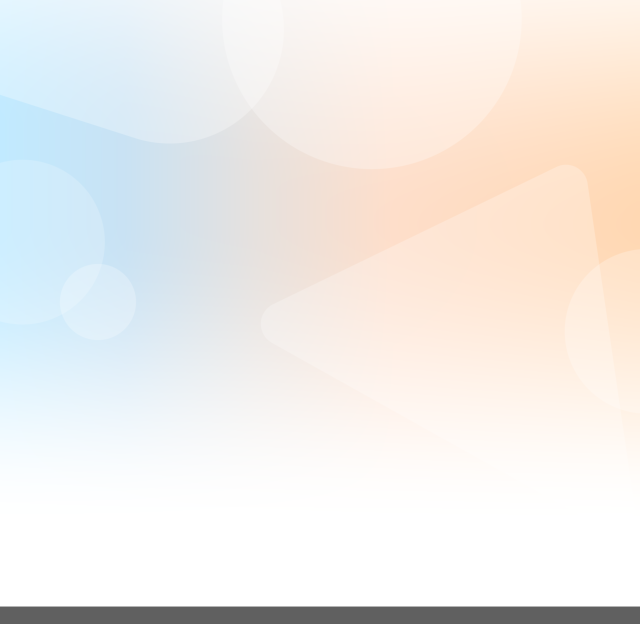
This background is drawn by a WebGL 1 fragment shader. Its source:

```glsl
precision highp float;
// Soft blue-to-peach backdrop with translucent rounded shapes, fading to white above a grey footer.

uniform vec2 u_resolution;

#define FOOTER_HEIGHT 0.028
#define FOOTER_GREY 0.375
#define SHAPE_ALPHA 0.25
#define FADE_START 0.15
#define FADE_END 0.64
#define CORNER_RADIUS 0.035

const vec3 SKY = vec3(0.757, 0.918, 1.0);
const vec3 HAZE = vec3(0.788, 0.886, 0.955);
const vec3 STONE = vec3(0.902, 0.882, 0.870);
const vec3 PEACH = vec3(0.996, 0.871, 0.792);
const vec3 APRICOT = vec3(1.0, 0.847, 0.702);

float ramp(float from, float to, float x) {
    return clamp((x - from) / (to - from), 0.0, 1.0);
}

// Distance to a segment; subtract a radius for a capsule
float segmentDistance(vec2 p, vec2 a, vec2 b) {
    vec2 ab = b - a;
    return length(p - a - ab * clamp(dot(p - a, ab) / dot(ab, ab), 0.0, 1.0));
}

float circle(vec2 p, vec2 center, float radius) {
    return length(p - center) - radius;
}

// Positive when p lies left of the directed edge a-b
float edgeSide(vec2 p, vec2 a, vec2 b) {
    vec2 ab = b - a, ap = p - a;
    return ab.x * ap.y - ab.y * ap.x;
}

// Signed distance to a triangle with counter-clockwise corners
float triangle(vec2 p, vec2 a, vec2 b, vec2 c) {
    float d = min(segmentDistance(p, a, b),
                  min(segmentDistance(p, b, c), segmentDistance(p, c, a)));
    float inside = min(edgeSide(p, a, b), min(edgeSide(p, b, c), edgeSide(p, c, a)));
    return inside > 0.0 ? -d : d;
}

// Horizontal colour sweep, washed to white toward the top and bottom
vec3 backdrop(vec2 p) {
    vec3 color = mix(SKY, HAZE, ramp(0.0, 0.2, p.x));
    color = mix(color, STONE, ramp(0.2, 0.41, p.x));
    color = mix(color, PEACH, ramp(0.41, 0.63, p.x));
    color = mix(color, APRICOT, ramp(0.63, 1.02, p.x));

    float side = smoothstep(0.0, 0.7, p.x);
    float upper = 1.0 - smoothstep(mix(0.80, 0.64, side), mix(1.27, 1.19, side), p.y);
    float lower = smoothstep(FADE_START, FADE_END, p.y);
    return mix(vec3(1.0), color, upper * lower);
}

// Blend translucent white inside a distance field
vec3 veil(vec3 color, float d, float alpha, float pixel) {
    float coverage = 1.0 - smoothstep(-0.75 * pixel, 0.75 * pixel, d);
    return mix(color, vec3(1.0), alpha * coverage);
}

void main() {
    vec2 p = gl_FragCoord.xy / u_resolution.y;
    float pixel = 1.0 / u_resolution.y;
    vec3 color = backdrop(p);

    // Large shapes along the top
    float capsule = segmentDistance(p, vec2(0.272, 0.953), vec2(-0.236, 1.116)) - 0.183;
    color = veil(color, capsule, 0.29, pixel);
    color = veil(color, circle(p, vec2(0.596, 0.969), 0.24), 0.28, pixel);

    // Overlapping circles on the left
    color = veil(color, circle(p, vec2(0.036, 0.612), 0.132), 0.19, pixel);
    color = veil(color, circle(p, vec2(0.157, 0.516), 0.061), SHAPE_ALPHA, pixel);

    // Rounded triangle and circle on the right
    float wedge = triangle(p, vec2(0.453, 0.481), vec2(0.982, 0.185), vec2(0.907, 0.701));
    color = veil(color, wedge - CORNER_RADIUS, SHAPE_ALPHA, pixel);
    color = veil(color, circle(p, vec2(1.037, 0.469), 0.132), SHAPE_ALPHA, pixel);

    // Footer band
    float aboveFooter = smoothstep(-0.75 * pixel, 0.75 * pixel, p.y - FOOTER_HEIGHT);
    color = mix(vec3(FOOTER_GREY), color, aboveFooter);

    gl_FragColor = vec4(color, 1.0);
}
```
